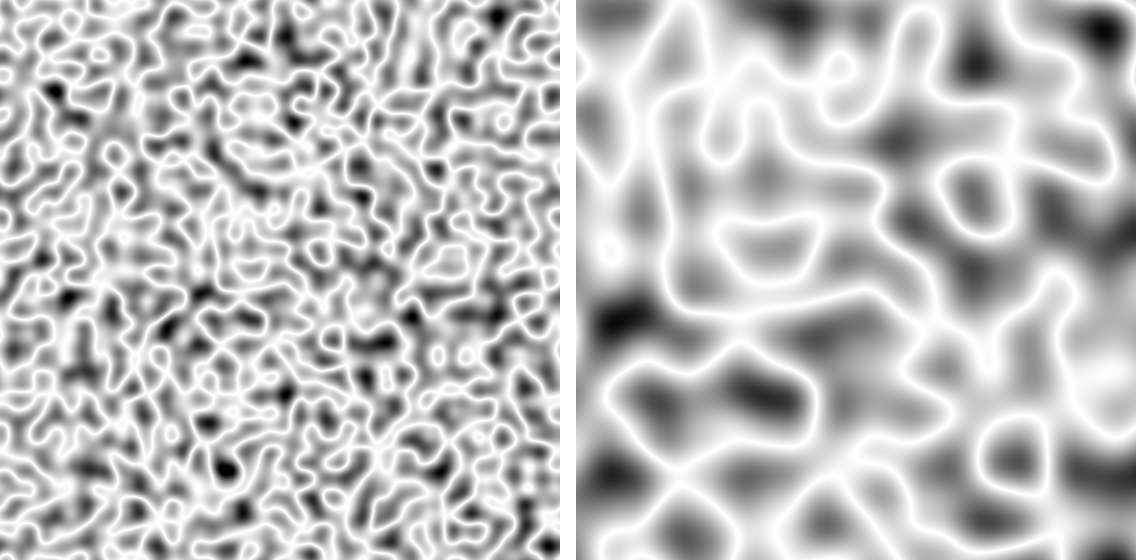
Left, the full canvas; right, a detail of the centre.
Write a three.js fragment shader that draws this texture.

```glsl
varying vec2 vUv;

const float CELLS = 22.0;        // whole noise cells across the tile
const float OFFSET = 0.3;        // random height added at each lattice corner
const float GAIN = 1.57;         // contrast of the folded noise
const float CREST_WIDTH = 0.015; // rounding of the white crests

// Sine hash, from -1 to 1
float hash(vec2 p, float seed) {
  return 2.0 * fract(sin(dot(p, vec2(127.1, 311.7)) + seed) * 43758.5453) - 1.0;
}

// Sloped plane of one lattice corner, wrapped to the period
float cornerPlane(vec2 cell, vec2 corner, vec2 local, float period) {
  vec2 id = mod(cell + corner, period);
  vec2 slope = vec2(hash(id, 1.3), hash(id, 47.9));
  return dot(slope, local - corner) + OFFSET * hash(id, 83.1);
}

// Tiling gradient noise with quintic blending
float wrappedNoise(vec2 p, float period) {
  vec2 cell = floor(p);
  vec2 local = fract(p);
  vec2 blend = local * local * local * (local * (local * 6.0 - 15.0) + 10.0);
  float bottom = mix(cornerPlane(cell, vec2(0.0, 0.0), local, period),
                     cornerPlane(cell, vec2(1.0, 0.0), local, period), blend.x);
  float top = mix(cornerPlane(cell, vec2(0.0, 1.0), local, period),
                  cornerPlane(cell, vec2(1.0, 1.0), local, period), blend.x);
  return mix(bottom, top, blend.y);
}

// Absolute value with a slightly rounded fold
float softAbs(float x, float width) {
  return sqrt(x * x + width * width) - width;
}

void main() {
  // White crests run along the zero lines, dark pits lie at the extremes
  float height = GAIN * wrappedNoise(vUv * CELLS, CELLS);
  float ridge = 1.0 - softAbs(height, CREST_WIDTH);
  gl_FragColor = vec4(vec3(clamp(ridge, 0.0, 1.0)), 1.0);
}
```
